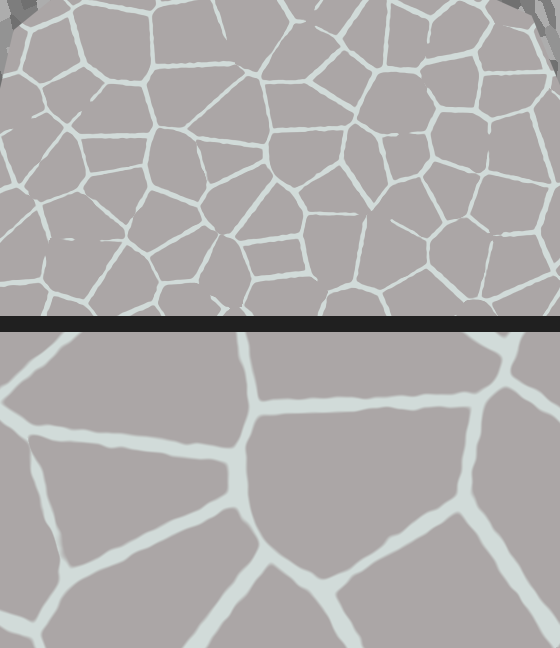
Top, the full canvas; bottom, a detail of the centre.
Write a WebGL 2 fragment shader that draws this pattern.

```glsl
#version 300 es
precision highp float;

uniform vec2 u_resolution;
out vec4 fragColor;

// Lengths are fractions of the canvas height
const vec3 STONE_COLOR = vec3(0.67, 0.65, 0.65);
const vec3 JOINT_COLOR = vec3(0.82, 0.86, 0.85);
const vec3 ROCK_DARK = vec3(0.44);
const vec3 ROCK_LIGHT = vec3(0.68);
const float CELLS = 5.6;            // stones per canvas height
const float JITTER = 0.88;
const float JOINT_MIN = 0.0042;     // half widths of the joints
const float JOINT_MAX = 0.0094;
const float JUNCTION_BLEND = 0.0026;
const float WOBBLE_SCALE = 75.0;
const float WOBBLE_SIZE = 0.0036;
const float GAP_SCALE = 17.0;
const float GAP_DEPTH = 0.014;
const float SOFTNESS = 0.0022;
const vec2 FACET_SCALE = vec2(24.0, 9.0);
const vec2 SEED = vec2(17.3, 41.6);

vec2 hash2(vec2 p) {
    vec3 h = fract(p.xyx * vec3(0.1031, 0.1030, 0.0973));
    h += dot(h, h.yzx + 33.33);
    return fract((h.xx + h.yz) * h.zy);
}

float valueNoise(vec2 p) {
    vec2 cell = floor(p);
    vec2 f = fract(p);
    f = f * f * (3.0 - 2.0 * f);
    float low = mix(hash2(cell).x, hash2(cell + vec2(1, 0)).x, f.x);
    float high = mix(hash2(cell + vec2(0, 1)).x, hash2(cell + vec2(1, 1)).x, f.x);
    return mix(low, high, f.y);
}

vec2 cellPoint(vec2 cell) {
    return cell + 0.5 + JITTER * (hash2(cell) - 0.5);
}

vec2 nearestCell(vec2 p) {
    vec2 best = floor(p);
    float bestDistance = 1e3;
    for (int y = -1; y <= 1; y++) {
        for (int x = -1; x <= 1; x++) {
            vec2 cell = floor(p) + vec2(x, y);
            float d = distance(p, cellPoint(cell));
            if (d < bestDistance) {
                bestDistance = d;
                best = cell;
            }
        }
    }
    return best;
}

// Signed distance to the joints, negative inside them
float jointDistance(vec2 p) {
    vec2 q = p * CELLS + SEED;
    vec2 home = nearestCell(q);
    vec2 toHome = cellPoint(home) - q;
    float wobble = WOBBLE_SIZE * (valueNoise(p * WOBBLE_SCALE) - 0.5);
    float gap = GAP_DEPTH * smoothstep(0.62, 0.9, valueNoise(p * GAP_SCALE + SEED));
    float blend = 1e-9;
    for (int y = -2; y <= 2; y++) {
        for (int x = -2; x <= 2; x++) {
            if (x == 0 && y == 0) continue;
            vec2 other = home + vec2(x, y);
            vec2 toOther = cellPoint(other) - q;
            float border = dot(0.5 * (toHome + toOther), normalize(toOther - toHome)) / CELLS;
            // The sum of both cells names their shared edge
            float weight = hash2(home + other + 7.5).y;
            float halfWidth = mix(JOINT_MIN, JOINT_MAX, weight) + wobble - gap * (1.0 - weight);
            blend += exp(-(border - halfWidth) / JUNCTION_BLEND);
        }
    }
    return -JUNCTION_BLEND * log(blend);
}

// Triangle in a corner with legs along both canvas edges
float cornerTriangle(vec2 p, vec2 legs) {
    return (dot(p, 1.0 / legs) - 1.0) / length(1.0 / legs);
}

float cornerRock(vec2 p, vec2 wide, vec2 tall) {
    return min(cornerTriangle(p, wide), cornerTriangle(p, tall));
}

vec3 rockColor(vec2 p) {
    vec2 slanted = vec2(p.x + 0.35 * p.y, p.y - 0.5 * p.x);
    float tone = hash2(nearestCell(slanted * FACET_SCALE + SEED) + 3.0).x;
    return mix(ROCK_DARK, ROCK_LIGHT, pow(floor(tone * 4.0) / 3.0, 1.4));
}

void main() {
    vec2 p = gl_FragCoord.xy / u_resolution.y;
    float aspect = u_resolution.x / u_resolution.y;

    // Stones and joints
    float joint = 1.0 - smoothstep(-SOFTNESS, SOFTNESS, jointDistance(p));
    vec3 color = mix(STONE_COLOR, JOINT_COLOR, joint);

    // Faceted rocks in the upper corners
    vec2 fromLeft = vec2(p.x, 1.0 - p.y);
    vec2 fromRight = vec2(aspect - p.x, 1.0 - p.y);
    float rock = min(cornerRock(fromLeft, vec2(0.16, 0.13), vec2(0.065, 0.28)),
                     cornerRock(fromRight, vec2(0.20, 0.09), vec2(0.11, 0.27)));
    color = mix(rockColor(p), color, smoothstep(-SOFTNESS, SOFTNESS, rock));

    fragColor = vec4(color, 1.0);
}
```
